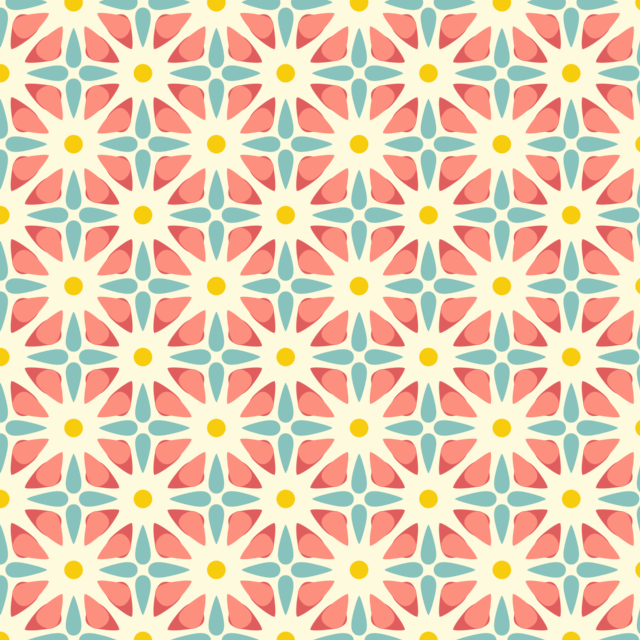
Give the GLSL for this pattern, as a Shadertoy shader.

```glsl
// Interlocking twelve-petal daisies on a checkerboard of two flower kinds.
// The plane is folded into one triangle by its mirror symmetries, so a single
// teardrop function draws the teal, coral and red petals of every flower.

const float PI = 3.14159265;

const vec2 CELLS  = vec2(8.966, 9.02);   // half repeats across and down
const vec2 ORIGIN = vec2(0.5612, 0.553); // centre of one coral flower
const float COLUMN_DRIFT = 0.015;        // slight unevenness of the columns

const vec3 CREAM  = vec3(0.992, 0.980, 0.865);
const vec3 TEAL   = vec3(0.53, 0.76, 0.74);
const vec3 CORAL  = vec3(0.99, 0.56, 0.49);
const vec3 RED    = vec3(0.88, 0.365, 0.37);
const vec3 YELLOW = vec3(0.97, 0.80, 0.05);

// Approximate signed distance to a teardrop with a sharp tip and a round end.
// Outline: y^2 = w^2 (t^1.5 - t^6.5), with t running from tip to end.
float teardrop(vec2 p, vec2 tip, float angle, float len, float halfWidth) {
    vec2 axis = vec2(cos(angle), sin(angle));
    vec2 d = p - tip;
    float x = dot(d, axis);
    float y = dot(d, vec2(-axis.y, axis.x));
    if (x <= 0.0) return length(d);
    float t = x / len;
    float w2 = 2.02 * halfWidth * halfWidth;
    float f = y * y - w2 * (pow(t, 1.5) - pow(t, 6.5));
    float slope = -w2 * (1.5 * sqrt(t) - 6.5 * pow(t, 5.5)) / len;
    return f / (length(vec2(slope, 2.0 * y)) + 1e-5);
}

float axisPetal(vec2 p) {
    return teardrop(p, vec2(0.0, 0.365), 0.5 * PI, 0.56, 0.109);
}

float slantPetal(vec2 p, float halfWidth) {
    return teardrop(p, vec2(0.158, 0.34), PI / 3.0, 0.53, halfWidth);
}

vec3 paint(vec3 under, vec3 ink, float dist, float softness) {
    return mix(ink, under, smoothstep(-softness, softness, dist));
}

void mainImage(out vec4 fragColor, in vec2 fragCoord) {
    vec2 p = (fragCoord / iResolution.y - ORIGIN) * CELLS;
    p.x += COLUMN_DRIFT * (1.0 - cos(PI * p.x));
    float softness = 0.9 * CELLS.y / iResolution.y;

    // Mirror fold: coral flower at (0,0), red flower at (1,1)
    vec2 q = abs(mod(p + 1.0, 2.0) - 1.0);
    q = vec2(min(q.x, q.y), max(q.x, q.y));
    vec2 r = 1.0 - q.yx; // same place seen from the red flower

    // Petals, with coral overlapping red
    vec3 color = CREAM;
    color = paint(color, TEAL, min(axisPetal(q), axisPetal(r)), softness);
    color = paint(color, RED, slantPetal(r, 0.17), softness);
    color = paint(color, CORAL, slantPetal(q, 0.155), softness);

    // Flower centres
    float disc = min(length(q), length(r)) - 0.13;
    color = paint(color, YELLOW, disc, softness);

    fragColor = vec4(color, 1.0);
}
```
